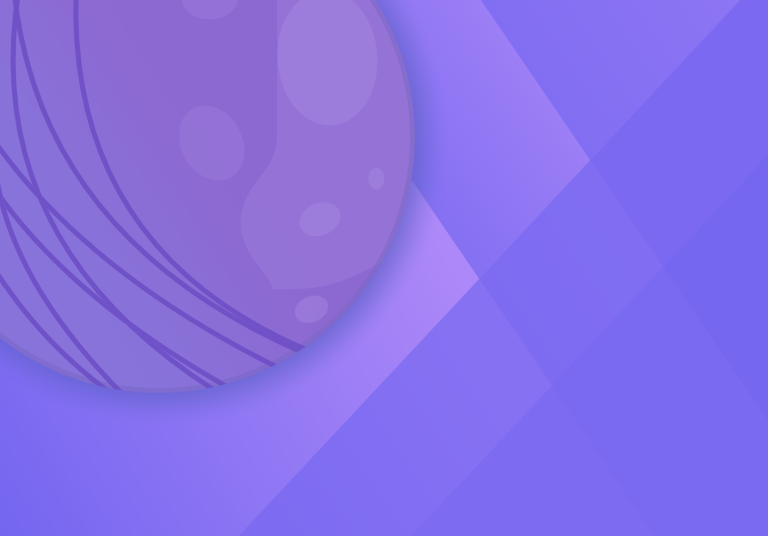
Write a Shadertoy shader that draws this background.

```glsl
// A violet planet with craters and swirling strands over crossing diagonal light panels.

const vec3 BLUE = vec3(0.455, 0.400, 0.942);
const vec3 VIOLET = vec3(0.680, 0.535, 0.972);
const vec3 SHADOW = vec3(0.35, 0.37, 0.77);
const vec3 PLANET_COOL = vec3(0.530, 0.450, 0.855);
const vec3 PLANET_WARM = vec3(0.550, 0.412, 0.820);
const vec3 PALE = vec3(0.67, 0.56, 0.90);
const vec3 STRAND = vec3(0.42, 0.30, 0.77);
const vec3 RIM = vec3(0.47, 0.40, 0.77);

const vec2 PLANET_CENTRE = vec2(0.296, 0.745);
const float PLANET_RADIUS = 0.478;

// Antialiased coverage of a signed distance
float fill(float d, float aa) {
    return 1.0 - smoothstep(-aa, aa, d);
}

float smoothUnion(float a, float b, float k) {
    float h = clamp(0.5 + 0.5 * (b - a) / k, 0.0, 1.0);
    return mix(b, a, h) - k * h * (1.0 - h);
}

float ellipse(vec2 p, vec2 centre, vec2 radii, float angle) {
    float c = cos(angle), s = sin(angle);
    vec2 q = mat2(c, -s, s, c) * (p - centre);
    return (length(q / radii) - 1.0) * min(radii.x, radii.y);
}

float segment(vec2 p, vec2 a, vec2 b) {
    vec2 e = b - a;
    return length(p - a - e * clamp(dot(p - a, e) / dot(e, e), 0.0, 1.0));
}

// Distance to a quadratic curve, walked in short segments
float curve(vec2 p, vec2 a, vec2 b, vec2 c) {
    float d = 1e3;
    vec2 last = a;
    for (int i = 1; i <= 20; i++) {
        float t = float(i) / 20.0;
        vec2 next = mix(mix(a, b, t), mix(b, c, t), t);
        d = min(d, segment(p, last, next));
        last = next;
    }
    return d;
}

// Panels split by two rising and two falling edges
vec3 panels(vec2 p, float aa) {
    float rise = dot(p, vec2(0.730, -0.683));
    float fall = dot(p, vec2(0.826, 0.564));
    float pastRise1 = fill(0.325 - rise, aa);
    float pastRise2 = fill(0.560 - rise, aa);
    float pastFall1 = fill(1.009 - fall, aa);
    float pastFall2 = fill(1.305 - fall, aa);
    float band = (fall - 1.009) / 0.296;

    float upper = dot(p, vec2(0.872, 0.486));
    upper = mix(upper, mix(0.30, 0.70, band), pastFall1);
    upper = mix(upper, 0.24 + 0.5 * (fall - 1.305), pastFall2);

    float middle = mix(0.15, 0.32, smoothstep(0.35, 1.0, fall));
    middle = mix(middle, mix(0.16, 0.21, band), pastFall1);
    middle = mix(middle, 0.13, pastFall2);

    float lower = mix(0.15, 0.10, pastFall1);
    lower = mix(lower, 0.04, pastFall2);

    float glow = mix(mix(upper, middle, pastRise1), lower, pastRise2);
    return mix(BLUE, VIOLET, clamp(glow, 0.0, 1.0));
}

float strands(vec2 p) {
    float d = curve(p, vec2(0.142, 1.019), vec2(0.125, 0.536), vec2(0.577, 0.345));
    d = min(d, curve(p, vec2(0.026, 1.019), vec2(0.073, 0.555), vec2(0.570, 0.340)));
    d = min(d, curve(p, vec2(0.035, 1.019), vec2(-0.039, 0.553), vec2(0.400, 0.272)));
    d = min(d, curve(p, vec2(-0.019, 0.749), vec2(0.156, 0.493), vec2(0.525, 0.311)));
    d = min(d, curve(p, vec2(-0.011, 0.721), vec2(-0.004, 0.501), vec2(0.227, 0.266)));
    d = min(d, curve(p, vec2(-0.009, 0.646), vec2(0.134, 0.441), vec2(0.428, 0.276)));
    return min(d, curve(p, vec2(-0.019, 0.512), vec2(0.067, 0.371), vec2(0.199, 0.272)));
}

vec3 planet(vec2 p, float edge, float aa) {
    vec3 col = mix(PLANET_COOL, PLANET_WARM, smoothstep(0.35, 0.75, dot(p, vec2(0.85, 0.53))));

    // Pale plain on the right side
    float lobe = ellipse(p, vec2(0.575, 0.585), vec2(0.126, 0.112), 0.0);
    float plain = max(0.517 - p.x, 0.350 + 0.23 * p.x - p.y);
    col = mix(col, PALE, 0.25 * fill(smoothUnion(lobe, plain, 0.06), aa));

    // Craters
    float bright = ellipse(p, vec2(0.611, 0.892), vec2(0.093, 0.126), 0.07);
    bright = min(bright, ellipse(p, vec2(0.702, 0.667), vec2(0.015, 0.020), 0.0));
    bright = min(bright, ellipse(p, vec2(0.597, 0.591), vec2(0.039, 0.030), 0.4));
    bright = min(bright, ellipse(p, vec2(0.581, 0.423), vec2(0.032, 0.024), 0.4));
    float faint = ellipse(p, vec2(0.395, 0.733), vec2(0.057, 0.073), 0.5);
    faint = min(faint, ellipse(p, vec2(0.391, 1.005), vec2(0.053, 0.041), 0.0));
    col = mix(col, PALE, 0.38 * fill(bright, aa) + 0.22 * fill(faint, aa));

    // Dark rim and strands
    col = mix(col, RIM, 0.5 * fill(-edge - 0.009, aa));
    return mix(col, STRAND, 0.85 * fill(strands(p) - 0.0047, aa));
}

void mainImage(out vec4 fragColor, in vec2 fragCoord) {
    vec2 p = fragCoord / iResolution.y;
    float aa = 0.75 / iResolution.y;
    float edge = length(p - PLANET_CENTRE) - PLANET_RADIUS;
    float shade = length(p - PLANET_CENTRE - vec2(0.008, -0.008)) - PLANET_RADIUS;

    vec3 col = panels(p, aa);
    col = mix(col, SHADOW, 0.75 * (1.0 - smoothstep(-0.04, 0.06, shade)));
    col = mix(col, planet(p, edge, aa), fill(edge, aa));
    fragColor = vec4(col, 1.0);
}
```
